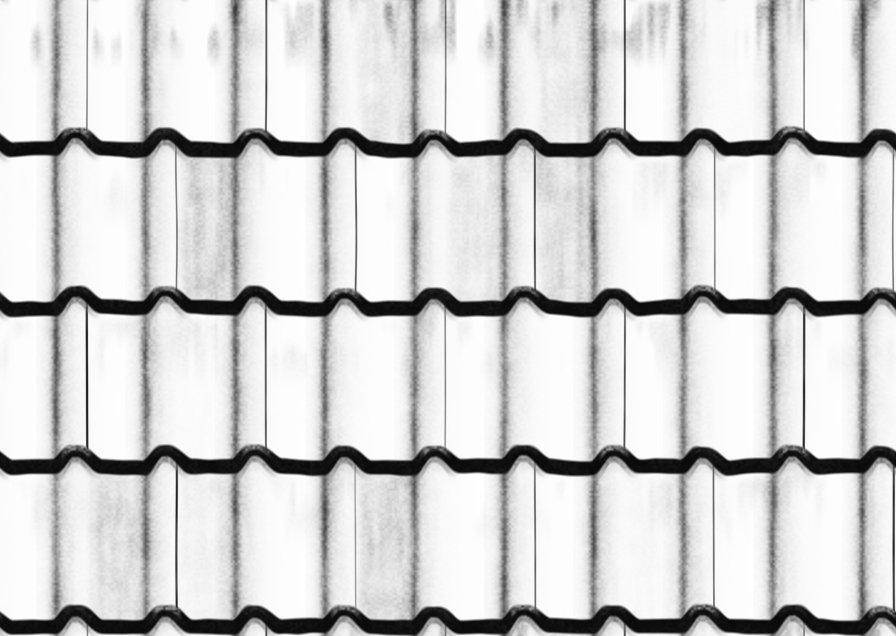
Reproduce this texture procedurally as a WebGL 1 fragment shader.

```glsl
precision highp float;
// Seamless roof of interlocking wavy tiles: white glaze, grey ridges, black scalloped laps.
uniform vec2 u_resolution;

#define WAVES 10.0        // ridges across, two per tile
#define ROWS 4.0          // courses down
#define LAP_BASE 0.062    // height of the lowest lap, in rows
#define BUMP_HEIGHT 0.098 // rise of the lap over a ridge, in rows
#define LAP_HALF 0.046    // half thickness of the lap line, in rows
#define RIDGE_X 0.225     // ridge crease inside a wave
#define SEAM_X 0.97       // joint between tiles, in waves
#define SEAM_HALF 0.011   // half width of the joint, in waves
#define STAIN 0.32        // strength of the weathering

const vec3 GLAZE = vec3(0.995);
const vec3 INK = vec3(0.04);

float hash(vec2 p) {
  return fract(sin(dot(p, vec2(127.1, 311.7))) * 43758.55);
}

// Value noise that wraps after "period" cells
float noise(vec2 p, vec2 period) {
  vec2 i = floor(p), f = fract(p);
  f = f * f * (3.0 - 2.0 * f);
  vec2 a = mod(i, period), b = mod(i + 1.0, period);
  return mix(mix(hash(a), hash(vec2(b.x, a.y)), f.x),
             mix(hash(vec2(a.x, b.y)), hash(b), f.x), f.y);
}

// Profile of one wave: flat pan, then a rounded ridge
float bump(float x) {
  return smoothstep(0.19, 0.42, x) * (1.0 - smoothstep(0.46, 0.75, x));
}

// Noise over the whole canvas with a whole number of cells
float grain(vec2 uv, vec2 cells) {
  return noise(uv * cells, cells);
}

// 1 on courses whose joints are moved by one wave
float courseShift(float row) {
  return mod(row + 1.0, 2.0);
}

void main() {
  vec2 uv = gl_FragCoord.xy / u_resolution;
  float wave = uv.x * WAVES;
  float x = fract(wave - 0.4);
  float waveId = floor(wave - 0.4);
  float height = uv.y * ROWS - LAP_BASE;
  float pixelX = WAVES / u_resolution.x, pixelY = ROWS / u_resolution.y;

  // Course and lap, following the wavy profile
  float ridge = bump(x);
  float wobble = (noise(vec2(wave * 2.0, height), vec2(WAVES * 2.0, ROWS)) - 0.5) * 0.022;
  float level = height - BUMP_HEIGHT * ridge - wobble;
  float row = mod(floor(level), ROWS);
  float up = fract(level);
  float lapRow = mod(floor(level + 0.5), ROWS);
  float slope = (bump(x + 0.01) - bump(x - 0.01)) * 50.0 * BUMP_HEIGHT / 0.5625;
  float lapDist = (fract(level + 0.5) - 0.5) / sqrt(1.0 + slope * slope);

  // Weathering at several scales
  float streak = grain(uv, vec2(150.0, 14.0));
  float blotch = grain(uv, vec2(60.0, 36.0));
  float speck = grain(uv, vec2(360.0, 256.0));

  // Crease at the foot of each ridge, fading further to the right
  float d = x - RIDGE_X;
  float fade = 0.27 * exp(d > 0.0 ? -d / 0.13 : d / 0.075);
  float crease = 0.32 * exp(-d * d / 0.0022);
  float shade = (fade + crease) * (0.6 + 0.35 * streak + 0.25 * blotch);
  shade += 0.13 * ridge * smoothstep(0.84, 0.98, up);

  // Some pans are duller than others
  float pan = wave - 0.625;
  float dull = smoothstep(0.6, 0.95, hash(vec2(mod(floor(pan), WAVES) + 3.0, row + 17.0)));
  float window = smoothstep(0.3, 0.5, fract(pan)) * (1.0 - smoothstep(0.85, 1.0, fract(pan)));
  shade += STAIN * 0.55 * dull * window * (0.25 + 0.5 * streak + 0.4 * blotch);

  // Drips below the lap, heaviest on the top course
  float drip = smoothstep(0.5, 0.9, grain(uv, vec2(46.0, 12.0)) * 0.75 + 0.25 * streak);
  float dripZone = smoothstep(0.45, 0.8, up) * (1.0 - smoothstep(0.88, 0.96, up));
  shade += STAIN * drip * dripZone * (row > 2.5 ? 1.0 : 0.18);
  shade += (speck - 0.5) * min(shade, 0.3) * 0.55;
  vec3 color = GLAZE * (1.0 - clamp(shade, 0.0, 0.85));

  // Joints between tiles, each with its own darkness
  float joint = (wave - SEAM_X - courseShift(row)) * 0.5;
  float jointId = mod(floor(joint + 0.5), WAVES * 0.5);
  float strength = hash(vec2(jointId + 5.0, row + 41.0));
  float lean = (grain(uv, vec2(5.0, 8.0)) - 0.5) * 0.016;
  float jointDist = abs((fract(joint + 0.5) - 0.5) * 2.0 + lean);
  float jointWidth = SEAM_HALF * mix(0.6, 1.15, strength);
  float jointSoft = max(0.009, pixelX * 0.6);
  float seam = 1.0 - smoothstep(jointWidth - jointSoft, jointWidth + jointSoft, jointDist);
  color = mix(color, INK, seam * mix(0.5, 0.95, strength) * (0.8 + 0.2 * blotch));

  // Grey underside showing beneath each ridge
  float soft = max(0.011, pixelY * 0.7);
  float under = smoothstep(-0.085, -0.06, lapDist) * (1.0 - smoothstep(-0.02, 0.0, lapDist));
  color = mix(color, vec3(0.32 + 0.3 * speck), under * ridge * 0.75);

  // Black lap line, thinner over the ridges
  float halfWidth = LAP_HALF * mix(1.0, 0.76, ridge) + (blotch - 0.5) * 0.01;
  float lap = 1.0 - smoothstep(halfWidth - soft, halfWidth + soft, abs(lapDist));
  vec3 lapColor = INK + 0.07 * speck * blotch;

  // Worn tile edge where a joint meets the lap
  float jointed = 1.0 - mod(waveId + courseShift(lapRow), 2.0);
  float rim = smoothstep(-0.008, 0.016, lapDist) * smoothstep(0.25, 0.9, ridge);
  lapColor += rim * (0.08 + 0.42 * jointed) * (0.35 + 0.75 * speck);
  color = mix(color, lapColor, lap);

  gl_FragColor = vec4(clamp(color, 0.0, 1.0), 1.0);
}
```
